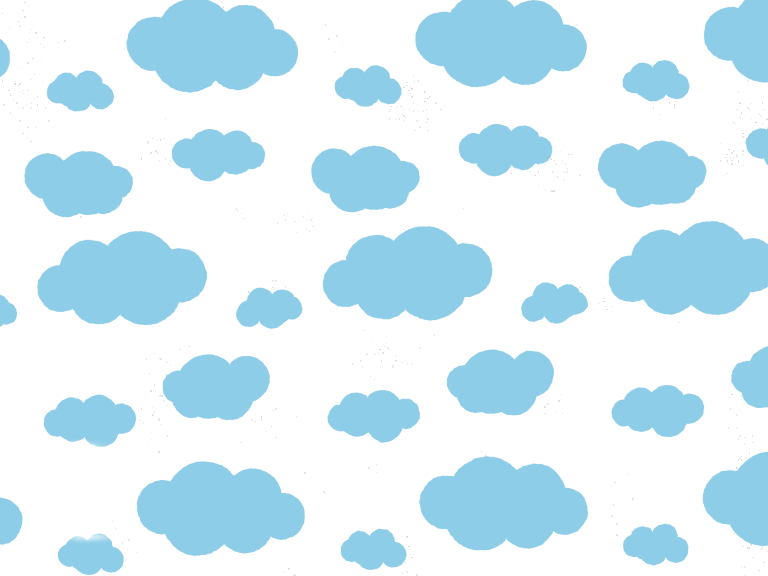
Reproduce this pattern procedurally as a Shadertoy shader.

```glsl
// Flat blue clouds of four sizes, mirrored in alternate bands, on white paper.

#define PAGE_HEIGHT 576.0              // design units per canvas height
#define TILE vec2(289.0, 463.5)        // one repeat
#define ROW_TILT 0.0175                // rows rise towards the right
#define COLUMN_LEAN 0.0266             // columns drift right going down
#define COLUMN_TAPER 0.000041          // columns narrow going down
#define EDGE_WOBBLE 0.9
#define SPECK_SIZE 1.6
#define SPECK_DENSITY 0.07
#define SPECK_DARKNESS 0.16
#define SKY_BLUE vec3(0.553, 0.802, 0.910)
#define PAPER vec3(1.0)

// Lobes of each cloud: centre (y down) and radius
const vec3 BIG[6] = vec3[6](
    vec3(62, 9, 23.5), vec3(32, -8, 31), vec3(-17, -7, 40),
    vec3(-59, -2, 27), vec3(-24, 10, 37), vec3(24, 16, 29.5));
const vec3 SMALL[6] = vec3[6](
    vec3(-22, 0.5, 11.5), vec3(-13.5, -5.5, 13), vec3(8.5, -6.5, 14),
    vec3(20.5, 5.5, 13), vec3(-2.5, 5.5, 15), vec3(-11, 3, 12));
const vec3 WIDE[6] = vec3[6](
    vec3(-32, -2, 15), vec3(-9, -6, 20), vec3(18, -7, 17),
    vec3(33.5, 1, 13.5), vec3(-11, 7, 19), vec3(17, 2, 18));
const vec3 MEDIUM[6] = vec3[6](
    vec3(-31.5, -8, 23), vec3(8.5, -1, 32), vec3(38, -1, 16.5),
    vec3(-13.5, 9, 24), vec3(24.5, 10, 20), vec3(0, 0, 25));

// Cloud centres in one tile: big, small, wide, medium; then the mirrored four
const vec2 CENTRES[8] = vec2[8](
    vec2(212, 48.6), vec2(78, 92.5), vec2(215.7, 158.8), vec2(74.4, 185.4),
    vec2(115.6, 280.6), vec2(264.3, 312.7), vec2(80, 422.8), vec2(209, 391.2));

// Centres of the rubbed patches
const vec2 RUBBED[2] = vec2[2](vec2(76, 446), vec2(89, 537));

vec2 hash2(vec2 p) {
    vec3 q = fract(p.xyx * vec3(0.1031, 0.1030, 0.0973));
    q += dot(q, q.yzx + 33.33);
    return fract((q.xx + q.yz) * q.zy);
}

float gradientNoise(vec2 p) {
    vec2 cell = floor(p), f = p - cell;
    vec2 u = f * f * f * (f * (f * 6.0 - 15.0) + 10.0);
    vec4 corner;
    for (int i = 0; i < 4; i++) {
        vec2 o = vec2(i & 1, i >> 1);
        corner[i] = dot(hash2(cell + o + 200.0) * 2.0 - 1.0, f - o);
    }
    return mix(mix(corner.x, corner.y, u.x), mix(corner.z, corner.w, u.x), u.y);
}

float lobesDistance(vec2 p, vec3 lobes[6]) {
    float d = 1e5;
    for (int i = 0; i < 6; i++) d = min(d, length(p - lobes[i].xy) - lobes[i].z);
    return d;
}

// Nearest cloud over the whole repeating layout
float cloudsDistance(vec2 p) {
    float d = 1e5;
    for (int i = 0; i < 8; i++) {
        vec2 q = p - CENTRES[i];
        q -= TILE * round(q / TILE);
        if (i > 3) q.x = -q.x;
        int kind = i % 4;
        float cloud = kind == 0 ? lobesDistance(q, BIG)
                    : kind == 1 ? lobesDistance(q, SMALL)
                    : kind == 2 ? lobesDistance(q, WIDE)
                    : lobesDistance(q, MEDIUM);
        d = min(d, cloud);
    }
    return d;
}

// Faint dust, gathered in loose patches
float specks(vec2 p, float pixel) {
    vec2 cell = floor(p / SPECK_SIZE);
    vec2 rnd = hash2(cell + 17.0);
    float dot_ = 1.0 - smoothstep(0.3, 0.5 + 0.3 * pixel, length(p / SPECK_SIZE - cell - 0.5));
    float patches = smoothstep(0.1, 0.5, gradientNoise(p / 65.0));
    return dot_ * step(1.0 - SPECK_DENSITY * patches, rnd.x) * rnd.y;
}

void mainImage(out vec4 fragColor, in vec2 fragCoord) {
    float pixel = PAGE_HEIGHT / iResolution.y;
    vec2 p = vec2(fragCoord.x, iResolution.y - fragCoord.y) * pixel;

    // Undo the slight tilt, lean and taper of the sheet
    vec2 sheet = vec2((p.x - COLUMN_LEAN * p.y) / (1.0 - COLUMN_TAPER * p.y),
                      p.y + ROW_TILT * p.x);

    // Hand-cut edge, different on every repeat
    float d = cloudsDistance(sheet);
    d += EDGE_WOBBLE * (gradientNoise(p / 4.0) + gradientNoise(p / 13.0));
    float ink = 1.0 - smoothstep(-0.7 * pixel, 0.7 * pixel, d);

    // Rubbed patches fade the ink
    for (int i = 0; i < 2; i++) {
        vec2 r = (p - RUBBED[i]) / vec2(20.0, 4.0);
        ink *= 1.0 - 0.8 * exp(-dot(r, r)) * (0.8 + 0.6 * gradientNoise(p / 9.0));
    }

    vec3 paper = PAPER - SPECK_DARKNESS * specks(p, pixel);
    fragColor = vec4(mix(paper, SKY_BLUE, ink), 1.0);
}
```
